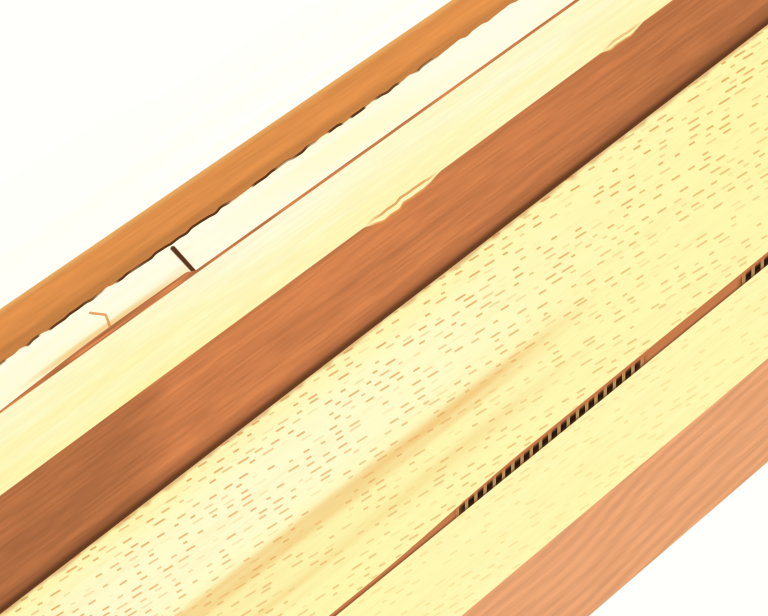
Give the GLSL for this texture, as a WebGL 2 fragment shader.

```glsl
#version 300 es
precision highp float;
// Stacked diagonal timber boards with grain, flecks, chips and shadow gaps on white.
uniform vec2 u_resolution;
out vec4 outColor;

// Board edges: x = drop from the top at the left border, y = slope
const vec2 ORANGE_TOP = vec2(0.502, 0.684);
const vec2 STRIP_TOP = vec2(0.590, 0.703);
const vec2 CREAM_TOP = vec2(0.671, 0.713);
const vec2 BROWN_TOP = vec2(0.805, 0.737);
const vec2 BEECH_TOP = vec2(0.997, 0.768);
const vec2 GAP_BASE = vec2(1.443, 0.813);
const vec2 FACE_TOP = vec2(1.630, 0.841);
const vec2 FACE_BASE = vec2(1.824, 0.862);
const vec3 WHITE = vec3(1.0, 1.0, 0.985);
const vec3 PALE = vec3(1.0, 1.0, 0.88);
const vec3 YELLOW = vec3(1.0, 0.975, 0.67);
const vec3 TAN = vec3(0.95, 0.76, 0.46);
const vec3 ORANGE = vec3(0.88, 0.57, 0.30);
const vec3 BROWN = vec3(0.78, 0.48, 0.29);
const vec3 PINK = vec3(0.91, 0.645, 0.455);
const vec3 SHADOW = vec3(0.36, 0.21, 0.12);
const vec2 FLECK_CELL = vec2(0.030, 0.0105);
const float TOOTH = 0.015;

float hash(vec2 p) {
  vec3 q = fract(vec3(p.xyx) * 0.1031);
  q += dot(q, q.yzx + 33.33);
  return fract((q.x + q.y) * q.z);
}
float noise(vec2 p) {
  vec2 i = floor(p), f = fract(p);
  f = f * f * (3.0 - 2.0 * f);
  return mix(mix(hash(i), hash(i + vec2(1, 0)), f.x),
             mix(hash(i + vec2(0, 1)), hash(i + vec2(1, 1)), f.x), f.y);
}
// Signed distance to a board edge, positive below it
float below(vec2 p, vec2 edge) {
  return (1.0 - p.y + edge.y * p.x - edge.x) * inversesqrt(1.0 + edge.y * edge.y);
}
float segment(vec2 p, vec2 a, vec2 b) {
  vec2 d = b - a;
  return length(p - a - d * clamp(dot(p - a, d) / dot(d, d), 0.0, 1.0));
}
float window(float x, float a, float b, float soft) {
  return smoothstep(a - soft, a + soft, x) * (1.0 - smoothstep(b - soft, b + soft, x));
}
float fade(float a, float b, float x) { return 1.0 - smoothstep(a, b, x); }
// Paints a layer where d is positive
void lay(inout vec3 col, vec3 layer, float d) {
  float aa = 0.8 / u_resolution.y;
  col = mix(col, layer, smoothstep(-aa, aa, d));
}
// Short scattered pores, tilted flatter than the boards
float flecks(vec2 p) {
  vec2 q = vec2(dot(p, vec2(0.85, 0.527)), dot(p, vec2(-0.527, 0.85))) / FLECK_CELL;
  q.x += hash(vec2(floor(q.y), 7.0)) * 5.0;
  vec2 id = floor(q), f = abs(fract(q) - 0.5 + vec2(0.0, 0.5 * hash(id + 31.0) - 0.25));
  float len = 0.15 + 0.3 * hash(id + 11.0);
  return fade(0.05, 0.24, f.y) * fade(len * 0.6, len, f.x) * smoothstep(0.15, 0.8, hash(id + 53.0));
}

void main() {
  vec2 p = gl_FragCoord.xy / u_resolution.y;
  // Grain follows the fan of the boards
  float along = dot(p, vec2(0.8, 0.6));
  float across = (1.0 - p.y + 0.6165 * p.x) / (1.0 - 0.1345 * p.x);
  float fine = noise(vec2(along * 22.0, across * 230.0));
  float streak = noise(vec2(along * 2.5, across * 75.0));
  float broad = noise(vec2(along * 1.5, across * 24.0));
  float cloud = noise(p * 5.0), fleck = flecks(p);
  float rough = noise(vec2(along * 70.0, 3.0)) - 0.5;
  vec3 col = mix(WHITE, PALE, 0.35 * streak * smoothstep(0.25, 0.5, across));

  // Orange plank
  float d = below(p, ORANGE_TOP);
  vec3 wood = ORANGE * (0.91 + 0.12 * streak + 0.06 * fine);
  wood = mix(wood, TAN, 0.55 * fade(0.0, 0.012, d)) * (1.0 - 0.1 * smoothstep(0.035, 0.07, d));
  lay(col, wood, d);

  // Split pale strip with cracks
  d = below(p, STRIP_TOP) + 0.003 * rough;
  float left = fade(0.30, 0.32, p.x);
  wood = mix(WHITE, YELLOW, 0.25 + 0.45 * streak * cloud);
  lay(col, mix(wood, TAN, left * 0.65 * smoothstep(0.55, 0.85, streak) * smoothstep(0.015, 0.03, d)), d);
  float gaps = smoothstep(0.2, 0.55, noise(vec2(along * 45.0, 9.0)));
  col = mix(col, SHADOW, fade(0.0008, 0.003, abs(d)) * window(p.x, 0.0, 0.70, 0.12) * gaps);
  vec2 jag = p + vec2(0.006 * rough, 0.0), knot = vec2(0.170, 0.489);
  col = mix(col, SHADOW, fade(0.002, 0.005, segment(jag, vec2(0.280, 0.597), vec2(0.316, 0.557))));
  d = min(segment(jag, vec2(0.148, 0.492), knot), segment(jag, knot, vec2(0.177, 0.471)));
  col = mix(col, ORANGE, 0.8 * fade(0.001, 0.003, d));

  // Seam and cream plank
  d = below(p, CREAM_TOP);
  lay(col, BROWN * (0.85 + 0.3 * fine), d + mix(0.0045, 0.011 * smoothstep(-0.1, 0.18, p.x), left));
  wood = mix(PALE, YELLOW, clamp(5.0 * d + 0.3 * cloud + 0.35 * streak - 0.12, 0.0, 1.0));
  lay(col, mix(wood, TAN, 0.13 * fine), d);

  // Brown face, chipped along its upper edge
  float shade = below(p, BEECH_TOP);
  float chips = window(p.x, 0.605, 0.700, 0.018) + 0.6 * window(p.x, 0.985, 1.035, 0.012);
  d = below(p, BROWN_TOP);
  float chipped = d - chips * (0.009 + 0.006 * rough);
  wood = BROWN * (0.90 + 0.11 * fine + 0.09 * streak + 0.06 * broad);
  wood *= mix(0.88, 1.0, smoothstep(0.20, 0.29, p.x)) - 0.08 * smoothstep(0.85, 1.2, p.x);
  wood = mix(wood, SHADOW, 0.3 * smoothstep(-0.035, -0.01, shade) + 0.6 * smoothstep(-0.014, -0.003, shade));
  lay(col, wood, chipped);
  d = min(abs(chipped), abs(d + 0.002 - 0.004 * rough));
  col = mix(col, ORANGE, 0.75 * chips * fade(0.001, 0.003, d));

  // Wide beech plank with tan heart streaks
  wood = mix(YELLOW, PALE, 0.5 * window(across, 1.03, 1.22, 0.06) * fade(0.5, 1.1, p.x) + 0.2 * cloud);
  float heart = window(across, 1.225, 1.265, 0.012) + 0.6 * broad * window(across, 1.27, 1.35, 0.03);
  wood = mix(wood, TAN, heart * fade(0.75, 1.0, p.x) * (0.25 + 0.6 * streak) + 0.15 * fine * streak);
  wood = mix(wood, ORANGE, fleck * mix(0.65, 0.4, smoothstep(0.0, 0.25, shade)));
  lay(col, mix(wood, BROWN, 0.5 * fade(0.0, 0.008, shade + 0.005 * rough)), shade);

  // Gap with dark comb teeth, then the lower beech edge
  d = below(p, GAP_BASE);
  float comb = window(p.x, 0.745, 1.042, 0.012) + smoothstep(1.195, 1.215, p.x);
  float teeth = smoothstep(0.12, 0.26, abs(fract(p.x / TOOTH) - 0.5));
  wood = mix(BROWN, mix(TAN * 0.75, SHADOW * 0.45, teeth), comb * smoothstep(-0.014, -0.007, d));
  wood = mix(wood, SHADOW, 0.55 * smoothstep(-0.005, 0.0, d));
  lay(col, wood, d + mix(0.007, 0.016, smoothstep(0.60, 0.85, p.x)));
  lay(col, mix(mix(YELLOW, PALE, 0.35 * cloud), TAN, 0.3 * fleck + 0.15 * fine * streak), d);

  // Pink face with wavy growth rings
  float ring = sin(across * 260.0 + along * 28.0 + 9.0 * noise(vec2(along * 5.0, across * 9.0)));
  lay(col, PINK * (0.97 + 0.03 * ring + 0.06 * fine), below(p, FACE_TOP));
  lay(col, WHITE, below(p, FACE_BASE));
  outColor = vec4(clamp(col, 0.0, 1.0), 1.0);
}
```
